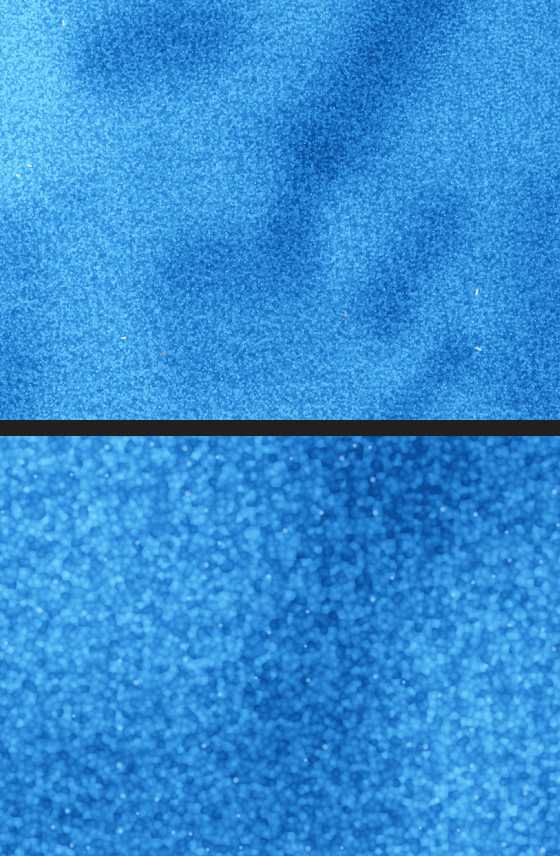
Top: the whole. Bottom: its middle third, enlarged.
This texture is drawn by a Shadertoy shader. Its source:

```glsl
// Blue coloured sand: soft dune shadows under fine sparkling grains and stray flecks.

const float GRAINS_PER_HEIGHT = 190.0;
const float GLINTS_PER_HEIGHT = 75.0;
const int FOLD_COUNT = 11;
const int FLECK_COUNT = 8;

// Fold axes as start.xy, end.xy in canvas heights
const vec4 FOLD_AXIS[FOLD_COUNT] = vec4[FOLD_COUNT](
    vec4(1.00, 1.02, 0.79, 0.68), vec4(0.74, 0.61, 0.69, 0.48),
    vec4(0.64, 0.38, 0.47, 0.33), vec4(0.25, 0.88, 0.48, 0.92),
    vec4(1.04, 0.47, 0.92, 0.25), vec4(1.08, 0.14, 0.95, 0.01),
    vec4(1.33, 0.45, 1.30, 0.10), vec4(0.02, 0.18, 0.00, 0.05),
    vec4(0.12, 0.52, 0.03, 0.40), vec4(0.04, 0.95, 0.06, 0.62),
    vec4(0.70, 0.22, 0.50, 0.15));

// Fold softness and tone
const vec2 FOLD_SHADE[FOLD_COUNT] = vec2[FOLD_COUNT](
    vec2(0.12, -1.5), vec2(0.085, -1.15), vec2(0.11, -1.0), vec2(0.11, -1.2),
    vec2(0.07, -1.2), vec2(0.05, -1.0), vec2(0.14, -0.8), vec2(0.09, -1.0),
    vec2(0.09, -0.7), vec2(0.18, 0.95), vec2(0.12, -0.5));

vec2 hash2(vec2 p) {
    p = vec2(dot(p, vec2(127.1, 311.7)), dot(p, vec2(269.5, 183.3)));
    return fract(sin(p) * 43758.5);
}

float cornerSlope(vec2 cell, vec2 corner, vec2 local) {
    return dot(hash2(cell + corner) * 2.0 - 1.0, local - corner);
}

float gradientNoise(vec2 p) {
    vec2 cell = floor(p), f = fract(p);
    vec2 u = f * f * f * (f * (f * 6.0 - 15.0) + 10.0);
    float low = mix(cornerSlope(cell, vec2(0, 0), f), cornerSlope(cell, vec2(1, 0), f), u.x);
    float high = mix(cornerSlope(cell, vec2(0, 1), f), cornerSlope(cell, vec2(1, 1), f), u.x);
    return mix(low, high, u.y);
}

float segmentDistance(vec2 p, vec2 a, vec2 b) {
    vec2 pa = p - a, ba = b - a;
    return length(pa - ba * clamp(dot(pa, ba) / dot(ba, ba), 0.0, 1.0));
}

// Broad light and shade of the sand surface
float duneTone(vec2 p) {
    vec2 bend = vec2(gradientNoise(p * 5.0), gradientNoise(p * 5.0 + 17.0));
    vec2 q = p + 0.06 * bend;
    float tone = 0.66 - 0.4 * (p.x - 0.66) + 0.5 * gradientNoise(p * 6.0 + 40.0);
    for (int i = 0; i < FOLD_COUNT; i++) {
        float d = segmentDistance(q, FOLD_AXIS[i].xy, FOLD_AXIS[i].zw) / FOLD_SHADE[i].x;
        tone += FOLD_SHADE[i].y * exp(-d * d * sqrt(d));
    }
    return tone;
}

// Packed grains, each with its own tone, with dark gaps between them
float grainTone(vec2 p) {
    vec2 cell = floor(p), f = fract(p);
    float total = 0.0, weight = 0.0;
    for (int y = -1; y <= 1; y++) {
        for (int x = -1; x <= 1; x++) {
            vec2 offset = vec2(x, y);
            vec2 d = offset + hash2(cell + offset) - f;
            float w = exp(-7.0 * dot(d, d));
            total += w * (hash2(cell + offset + 71.0).x * 2.0 - 1.0);
            weight += w;
        }
    }
    float gap = 1.0 - smoothstep(0.1, 0.75, weight);
    return 1.2 * total / max(weight, 0.0001) - 0.6 * gap + 0.14;
}

// Sparse pale facets that catch the light
float glintMask(vec2 p) {
    vec2 cell = floor(p);
    vec2 seed = hash2(cell + 203.0);
    vec2 d = fract(p) - mix(vec2(0.25), vec2(0.75), hash2(cell + 311.0));
    float radius = mix(0.14, 0.25, seed.y);
    return step(0.88, seed.x) * smoothstep(radius, radius * 0.3, length(d));
}

// Blue ramp, from deep shadow (-2) to bright sand (+2)
vec3 sandColor(float tone) {
    float t = clamp(tone, -2.4, 2.5);
    return vec3(0.195, 0.57, 0.87) + t * vec3(0.09, 0.112, 0.078)
         + t * t * vec3(0.01, 0.0, -0.013);
}

// Tiny straws and chips scattered over the surface
vec3 addFlecks(vec3 color, vec2 p, float aspect, float pixel) {
    for (int i = 0; i < FLECK_COUNT; i++) {
        vec2 seed = hash2(vec2(float(i), 5.0));
        vec2 kind = hash2(vec2(float(i), 23.0));
        vec2 center = seed * vec2(aspect, 1.0);
        float angle = 6.283 * kind.x;
        vec2 reach = mix(0.001, 0.006, kind.y) * vec2(cos(angle), sin(angle));
        float d = segmentDistance(p, center - reach, center + reach);
        vec3 tint = mix(vec3(0.85, 0.62, 0.5), vec3(0.9, 0.95, 0.92), step(0.35, kind.y));
        color = mix(color, tint, 0.85 * (1.0 - smoothstep(0.0012, 0.0012 + 1.3 * pixel, d)));
    }
    return color;
}

void mainImage(out vec4 fragColor, in vec2 fragCoord) {
    vec2 p = fragCoord / iResolution.y;
    float aspect = iResolution.x / iResolution.y;

    float tone = duneTone(p);
    tone += grainTone(p * GRAINS_PER_HEIGHT);
    tone += 0.8 * gradientNoise(p * 105.0) + 0.35 * gradientNoise(p * 45.0);

    vec3 color = sandColor(tone);
    color = mix(color, vec3(0.66, 0.87, 1.0), 0.6 * glintMask(p * GLINTS_PER_HEIGHT));
    color = addFlecks(color, p, aspect, 1.0 / iResolution.y);
    fragColor = vec4(color, 1.0);
}
```
